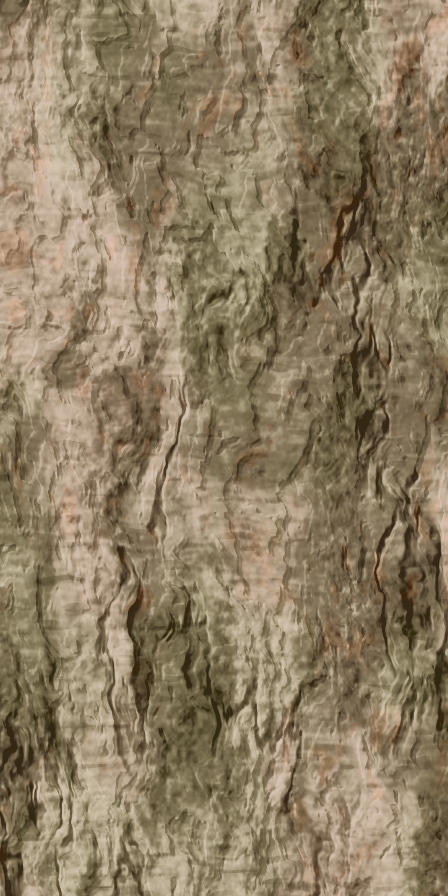
Write a Shadertoy shader that draws this texture.

```glsl
// Weathered birch bark: flaking upright plates, dark fissures and pale papery skin.

float hash(vec2 p) {
    vec3 q = fract(p.xyx * vec3(0.1031, 0.1030, 0.0973));
    q += dot(q, q.yzx + 33.33);
    return fract((q.x + q.y) * q.z);
}

float noise(vec2 p) {
    vec2 i = floor(p), f = fract(p);
    f = f * f * (3.0 - 2.0 * f);
    return mix(mix(hash(i), hash(i + vec2(1, 0)), f.x),
               mix(hash(i + vec2(0, 1)), hash(i + vec2(1, 1)), f.x), f.y);
}

float fbm(vec2 p, int octaves) {
    float sum = 0.0, amp = 0.5, total = 0.0;
    for (int i = 0; i < octaves; i++) {
        sum += amp * noise(p);
        total += amp;
        p = p * 2.03 + 17.3;
        amp *= 0.55;
    }
    return sum / total;
}

// Bends the upright grain and frays the edges
vec2 warp(vec2 p) {
    vec2 q = p * vec2(6.0, 4.5);
    return p + 0.12 * (vec2(fbm(q + 3.0, 5), fbm(q + 41.0, 5)) - 0.5);
}

// Crumbly areas where the outer skin has weathered away
float roughness(vec2 w) {
    return smoothstep(0.46, 0.58, fbm(w * vec2(8.0, 3.0) + 20.0, 5));
}

// Deep, broken cracks running up the trunk
float fissure(vec2 w) {
    float crack = abs(fbm(w * vec2(4.5, 1.2) + 71.0, 6) - 0.5);
    float present = smoothstep(0.44, 0.56, fbm(w * vec2(4.0, 2.2) + 88.0, 4));
    return present * (1.0 - smoothstep(0.004, 0.035, crack));
}

// Terraced relief: every step is the torn edge of a bark layer
float relief(vec2 p) {
    vec2 w = warp(p);
    float layers = 6.0 * fbm(w * vec2(6.0, 1.8), 5)
                 + 4.0 * fbm(w * vec2(17.0, 8.0) + 9.0, 5);
    float steps = floor(layers) + smoothstep(0.0, 0.16, fract(layers));
    float crumbs = fbm(w * vec2(48.0, 30.0) + 5.0, 3);
    return 0.7 * steps + 0.3 * layers
         + crumbs * (0.8 + 1.4 * roughness(w)) - 1.5 * fissure(w);
}

void mainImage(out vec4 fragColor, in vec2 fragCoord) {
    vec2 p = fragCoord / iResolution.x;
    vec2 w = warp(p);
    float rough = roughness(w);
    float crack = fissure(w);

    // Pale skin in patches and one broad band across the trunk
    float band = exp(-pow((w.y - 0.9) / 0.1, 2.0)) * smoothstep(0.3, 0.6, w.x);
    float pale = smoothstep(0.51, 0.62, fbm(w * vec2(5.5, 1.8) + 60.0, 5) + 0.13 * band);
    rough *= 1.0 - 0.7 * pale;

    // Light from the upper left: lit rims and cast shadows
    vec2 toLight = normalize(vec2(-0.8, 0.6));
    float h = relief(p);
    float rim = clamp(h - relief(p + 0.006 * toLight), -0.8, 0.9);
    float shadow = clamp(relief(p + 0.016 * toLight) - h - 0.1, 0.0, 1.2);

    // Fine horizontal paper grain, short dark lenticels and speckle
    vec2 g = p + vec2(0.0, 0.05 * fbm(p * 6.0, 3));
    float grain = 0.5 * noise(g * vec2(12.0, 65.0)) + 0.5 * noise(g * vec2(26.0, 118.0) + 7.0) - 0.5;
    float lenticel = smoothstep(0.74, 0.84, noise(g * vec2(18.0, 62.0) + 31.0));
    float speckle = fbm(p * vec2(85.0, 70.0), 2) - 0.5;

    float tone = 0.545 + 0.3 * (fbm(w * vec2(9.0, 4.5) + 50.0, 5) - 0.5);
    tone += 0.115 * pale - 0.085 * rough - 0.13 * crack;
    tone += 0.10 * rim - 0.14 * shadow * (1.0 - 0.3 * pale);
    tone += 0.15 * grain * (1.0 - 0.6 * rough) - 0.06 * lenticel * (1.0 - rough);
    tone += speckle * (0.13 + 0.16 * rough);
    tone = clamp(tone, 0.2, 0.86);

    // Brown shadows through tan to chalky highlights
    vec3 color = mix(vec3(0.21, 0.155, 0.085), vec3(0.54, 0.475, 0.37), (tone - 0.2) / 0.34);
    color = mix(color, vec3(0.83, 0.775, 0.715), clamp((tone - 0.54) / 0.3, 0.0, 1.0));

    // Algae green, blush on the pale skin and rusty inner bark
    float algae = smoothstep(0.46, 0.66, fbm(p * vec2(4.0, 2.2) + 12.0, 4));
    float rust = smoothstep(0.6, 0.74, fbm(w * vec2(30.0, 16.0) + 33.0, 3));
    color += algae * (1.0 - 0.5 * pale) * vec3(-0.018, 0.004, -0.02);
    color += pale * (1.0 - algae) * vec3(0.012, -0.008, 0.0);
    color += rust * (1.0 - algae) * vec3(0.03, -0.01, -0.03);

    fragColor = vec4(clamp(color, 0.0, 1.0), 1.0);
}
```
